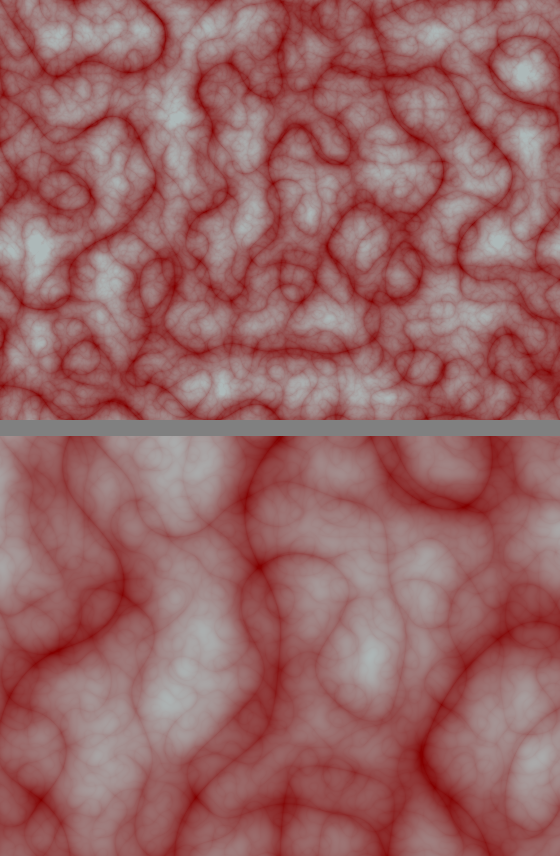
Top, the full canvas; bottom, a detail of the centre.
Reproduce this texture procedurally as a WebGL 2 fragment shader.

```glsl
#version 300 es
precision highp float;
// Dark red veins winding over a cloudy pale grey ground.
// Octaves of wrapping gradient noise are folded at zero, so each zero line
// becomes a crease; the sum of the creases blends red into grey.

uniform vec2 u_resolution;
out vec4 fragColor;

const vec2 BASE_CELLS = vec2(8.0, 6.0);
const int OCTAVES = 5;
const float PERSISTENCE = 0.5;
const vec3 VEIN_RED = vec3(0.505, 0.0, 0.0);
const vec3 PALE_GREY = vec3(0.68, 0.72, 0.72);

// Integer hash of a lattice point and seed, giving 0..1
float hash(vec2 cell, int seed) {
    uvec2 q = uvec2(cell);
    uint h = q.x * 1597u + q.y * 51749u + uint(seed) * 7919u + 101u;
    h = (h ^ (h >> 16)) * 0x7feb352du;
    h = (h ^ (h >> 15)) * 0x846ca68bu;
    h ^= h >> 16;
    return float(h >> 8) / 16777216.0;
}

// Slope contribution of one lattice corner, wrapped to the period
float corner(vec2 cell, vec2 toPoint, vec2 period, int seed) {
    float angle = 6.28319 * hash(mod(cell, period), seed);
    return dot(vec2(cos(angle), sin(angle)), toPoint);
}

// Gradient noise that repeats after a whole number of cells
float gradientNoise(vec2 p, vec2 period, int seed) {
    vec2 cell = floor(p);
    vec2 f = p - cell;
    vec2 w = f * f * f * (f * (f * 6.0 - 15.0) + 10.0);
    vec2 e = vec2(1.0, 0.0);
    float low = mix(corner(cell, f, period, seed),
                    corner(cell + e.xy, f - e.xy, period, seed), w.x);
    float high = mix(corner(cell + e.yx, f - e.yx, period, seed),
                     corner(cell + e.xx, f - e.xx, period, seed), w.x);
    return mix(low, high, w.y);
}

// Root of the folded value: a narrow crease with a wide halo
float crease(float n, float softness) {
    return sqrt(sqrt(n * n + softness * softness));
}

// Sum of creases, each octave twice as fine and shifted off the last lattice
float veins(vec2 uv, float pixel) {
    float sum = 0.0;
    float amplitude = 1.0;
    vec2 period = BASE_CELLS;
    for (int i = 0; i < OCTAVES; i++) {
        vec2 shift = vec2(0.37, 0.61) * float(i);
        float n = gradientNoise(uv * period + shift, period, i);
        sum += amplitude * crease(n, 0.18 * pixel * period.y);
        amplitude *= PERSISTENCE;
        period *= 2.0;
    }
    return sum;
}

void main() {
    vec2 uv = gl_FragCoord.xy / u_resolution;
    float height = veins(uv, 1.0 / u_resolution.y);

    // Stretch the useful range of the sum over the two colours
    float paleness = clamp((height - 0.215) * 1.0, 0.0, 1.0);
    fragColor = vec4(mix(VEIN_RED, PALE_GREY, paleness), 1.0);
}
```
